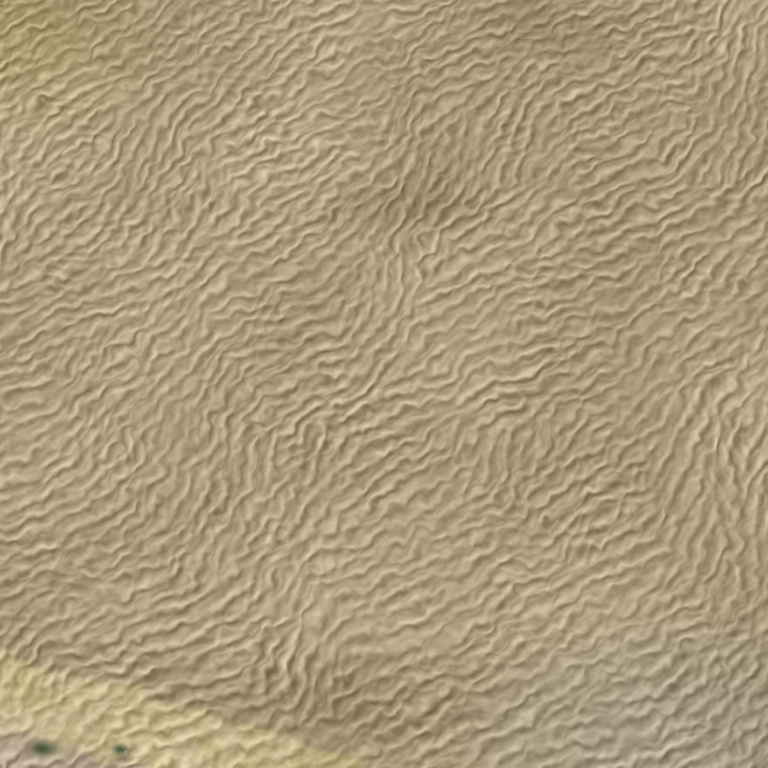
Reproduce this texture procedurally as a three.js fragment shader.

```glsl
// Wind-rippled sand seen from above, with paler ground along the lower left.
// Two sizes of ripple are phasor noise: scattered wave packets, turned by a
// slow direction field, are summed and shaded with a skewed profile.
varying vec2 vUv;

float hash(vec2 p) {
  vec3 q = fract(p.xyx * 0.1031);
  q += dot(q, q.yzx + 33.33);
  return fract((q.x + q.y) * q.z);
}

float noise(vec2 p) {
  vec2 i = floor(p), f = fract(p);
  f = f * f * (3.0 - 2.0 * f);
  return mix(mix(hash(i), hash(i + vec2(1.0, 0.0)), f.x),
             mix(hash(i + vec2(0.0, 1.0)), hash(i + 1.0), f.x), f.y);
}

float fbm(vec2 p) {
  float sum = 0.0, gain = 0.5;
  for (int i = 0; i < 4; i++) {
    sum += gain * noise(p);
    p = p * 2.03 + 17.3;
    gain *= 0.5;
  }
  return sum / 0.9375;
}

// Soft round patch, 1 at its centre
float patchAt(vec2 p, vec2 centre, vec2 size) {
  vec2 d = (p - centre) / size;
  return exp(-dot(d, d));
}

// Direction along the crests, in radians from the horizontal
float crestAngle(vec2 p) {
  float angle = 0.5 + 0.55 * smoothstep(0.55, 0.85, noise(p * 7.0 + 9.2));
  float steep = patchAt(p, vec2(0.52, 0.64), vec2(0.06, 0.08))
              + patchAt(p, vec2(0.96, 0.36), vec2(0.09, 0.17))
              + 0.6 * patchAt(p, vec2(0.22, 0.76), vec2(0.09, 0.08));
  return mix(angle, 1.7, min(steep, 1.0) * 0.85);
}

// Sum of wave packets as a complex number: its phase runs across the ripples
vec2 ripplePhasor(vec2 p, float grid, float pitch, float spread) {
  vec2 q = p * grid, base = floor(q), sum = vec2(0.0);
  for (int y = -2; y <= 2; y++) {
    for (int x = -2; x <= 2; x++) {
      vec2 cell = base + vec2(float(x), float(y));
      vec2 centre = cell + vec2(hash(cell + 11.0), hash(cell + 57.0));
      vec2 d = q - centre;
      float angle = crestAngle(centre / grid) + spread * (hash(cell + 33.0) - 0.5);
      float cycles = pitch * mix(0.85, 1.2, centre.y / grid) / grid;
      float across = dot(d, vec2(-sin(angle), cos(angle)));
      float phase = 6.2832 * (cycles * across + hash(cell + 91.0));
      sum += exp(-1.6 * dot(d, d)) * vec2(cos(phase), sin(phase));
    }
  }
  return sum / (length(sum) + 0.4);
}

void main() {
  vec2 p = vUv;

  // Small wobbles break up the crests
  vec2 wobble = vec2(noise(p * 55.0), noise(p * 55.0 + 71.0)) - 0.5;
  wobble += 0.5 * vec2(noise(p * 110.0 + 9.0), noise(p * 110.0 + 31.0)) - 0.25;
  vec2 wave = ripplePhasor(p + 0.011 * wobble, 25.0, 48.0, 0.7);
  vec2 ripplet = ripplePhasor(p + 0.006 * wobble, 38.0, 78.0, 1.3);

  // Lit crest with a tight shadow on its lower right side
  float relief = wave.x - 0.8 * wave.x * wave.y;
  relief *= mix(0.45, 1.5, fbm(p * 14.0 + 5.0));
  float fine = ripplet.x - 0.6 * ripplet.x * ripplet.y;
  relief += fine * mix(0.2, 0.75, noise(p * 17.0 + 63.0));
  float grain = fbm(p * 120.0) - 0.5;
  float tone = 0.118 * relief + 0.11 * grain + 0.11 * (fbm(p * 5.0 + 21.0) - 0.5);

  // Broad darker hollows
  tone -= 0.08 * patchAt(p, vec2(0.53, 0.73), vec2(0.09, 0.03));
  tone -= 0.06 * patchAt(p, vec2(0.77, 0.96), vec2(0.12, 0.04));
  tone -= 0.06 * patchAt(p, vec2(0.42, 0.09), vec2(0.2, 0.05));

  vec3 sand = vec3(0.667, 0.606, 0.482);
  float yellowing = patchAt(p, vec2(0.03, 0.95), vec2(0.13, 0.09));
  sand = mix(sand, vec3(0.67, 0.62, 0.43), 0.7 * yellowing);
  float greying = patchAt(p, vec2(0.9, 0.03), vec2(0.24, 0.13));
  sand = mix(sand, vec3(0.65, 0.61, 0.54), 0.8 * greying);

  // Pale bank, then stony ground with a few dark green tufts in the corner
  float edge = 0.148 - 0.3 * p.x + 0.04 * (fbm(p * 22.0) - 0.5);
  float bank = smoothstep(-0.008, 0.008, edge - p.y);
  vec3 bankColor = mix(vec3(0.72, 0.66, 0.44), vec3(0.82, 0.77, 0.64), fbm(p * 34.0));
  sand = mix(sand, bankColor, bank * 0.9);
  float corner = smoothstep(0.075, 0.035, p.y + 0.3 * p.x + 0.05 * (fbm(p * 30.0) - 0.5));
  sand = mix(sand, vec3(0.66, 0.59, 0.53), corner * 0.75);
  vec3 color = sand + tone * vec3(1.0, 1.0, 0.97);

  float tufts = patchAt(p, vec2(0.055, 0.025), vec2(0.016, 0.008))
              + patchAt(p, vec2(0.157, 0.024), vec2(0.011, 0.007));
  tufts *= smoothstep(0.2, 0.6, fbm(p * 70.0 + 4.0));
  color = mix(color, vec3(0.23, 0.3, 0.19), min(tufts, 1.0) * 0.9);

  gl_FragColor = vec4(color, 1.0);
}
```
